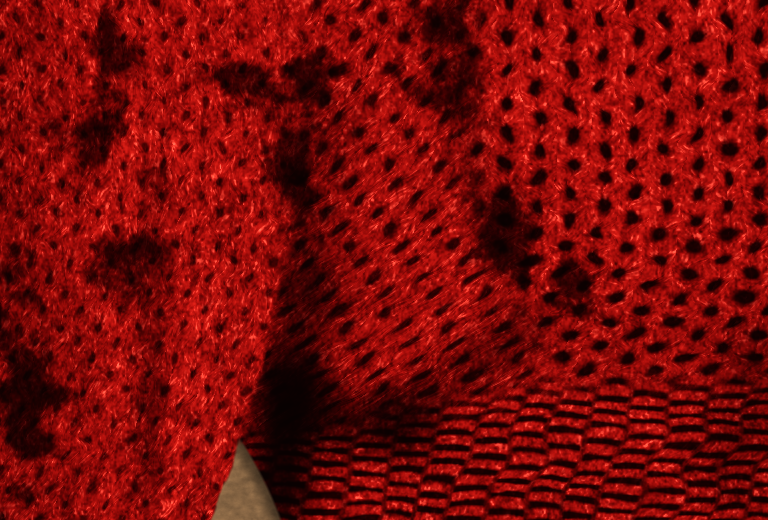
Reproduce this texture procedurally as a WebGL 2 fragment shader.

```glsl
#version 300 es
precision highp float;
uniform vec2 u_resolution;
out vec4 outColor;

const vec3 SKIN = vec3(0.56, 0.42, 0.28);
// Worn dark patches: centre xy, radii zw
const vec4 PATCHES[11] = vec4[11](
  vec4(0.47, 0.83, 0.085, 0.06), vec4(0.60, 0.85, 0.045, 0.05),
  vec4(0.55, 0.70, 0.065, 0.06), vec4(0.575, 0.57, 0.035, 0.09),
  vec4(0.25, 0.50, 0.075, 0.07), vec4(0.16, 0.71, 0.08, 0.07),
  vec4(0.22, 0.92, 0.045, 0.13), vec4(0.86, 0.91, 0.075, 0.16),
  vec4(0.97, 0.54, 0.075, 0.08), vec4(1.10, 0.455, 0.06, 0.05),
  vec4(0.05, 0.25, 0.07, 0.20));

float hash(vec2 p) {
  vec3 q = fract(vec3(p.xyx) * 0.1031);
  q += dot(q, q.yzx + 33.33);
  return fract((q.x + q.y) * q.z);
}

float noise(vec2 p) {
  vec2 i = floor(p), f = fract(p);
  f = f * f * (3.0 - 2.0 * f);
  return mix(mix(hash(i), hash(i + vec2(1, 0)), f.x),
             mix(hash(i + vec2(0, 1)), hash(i + vec2(1, 1)), f.x), f.y);
}

float fbm(vec2 p) {
  float sum = 0.0, amp = 0.53;
  for (int i = 0; i < 4; i++) {
    sum += amp * noise(p);
    p = mat2(1.6, 1.2, -1.2, 1.6) * p + 17.0;
    amp *= 0.5;
  }
  return sum;
}

// Distance to the nearest hole of a staggered lattice
float holeDistance(vec2 uv, vec2 stretch) {
  vec2 a = fract(uv) - 0.5;
  vec2 b = fract(uv + 0.5) - 0.5;
  return min(length(a * stretch), length(b * stretch));
}

// Yarn brightness: x is the body, y the glint
vec2 yarn(float body, vec2 fibreUv) {
  float ply = noise(fibreUv);
  float fine = noise(fibreUv * 2.1 + 31.0);
  float tone = body * (0.35 + 0.65 * ply + 0.5 * fine);
  return vec2(tone, body * smoothstep(0.60, 0.86, 0.55 * ply + 0.45 * fine));
}

vec2 knit(vec2 uv, vec2 stretch, float holeSize, float depth) {
  vec2 wobble = vec2(noise(uv * 2.3), noise(uv * 2.3 + 40.0)) - 0.5;
  uv += 0.2 * wobble;
  float d = holeDistance(uv, stretch);
  float body = 0.7 * smoothstep(holeSize * 0.55, holeSize * 1.4, d);
  body += 0.3 * smoothstep(holeSize, 0.6, d);
  float side = sign(fract(uv.x * 2.0) - 0.5);
  return yarn(mix(1.0 - depth, 1.0, body), vec2(uv.x * 14.0 + side * uv.y * 3.0, uv.y * 5.0));
}

// Stretched stitches: short bars in offset columns
vec2 ladder(vec2 uv) {
  uv += 0.5 * (vec2(noise(uv * 0.5), noise(uv * 0.6 + 9.0)) - 0.5);
  float column = floor(uv.x);
  float x = abs(fract(uv.x) - 0.5);
  float y = abs(fract(uv.y + 0.5 * mod(column, 2.0) + 0.3 * x * x) - 0.5);
  float bar = 1.0 - smoothstep(0.14, 0.42, y + 0.16 * (noise(uv * 2.5) - 0.5));
  float seam = smoothstep(0.38, 0.5, x);
  return yarn(mix(0.07 + 1.0 * bar, 0.4, seam), vec2(uv.x * 8.0, uv.y * 3.0 + uv.x));
}

float fold(vec2 p, vec2 a, vec2 b, float width) {
  vec2 ab = b - a;
  float t = clamp(dot(p - a, ab) / dot(ab, ab), 0.0, 1.0);
  return 1.0 - smoothstep(0.15, 1.5, length(p - a - ab * t) / width);
}

float patchLight(vec2 p, float rough) {
  float light = 1.0;
  for (int i = 0; i < 11; i++) {
    float d = length((p - PATCHES[i].xy) / PATCHES[i].zw) + (rough - 0.5) * 2.4;
    light *= mix(0.2, 1.0, smoothstep(0.3, 1.3, d));
  }
  return light;
}

void main() {
  vec2 p = gl_FragCoord.xy / u_resolution.y;
  float rough = fbm(p * 21.0);
  float broad = fbm(p * 6.0 + 3.0);

  // Three knit panels and the ladder below them
  vec2 leftUv = vec2((p.x - 0.4 * p.y + 0.25 * p.y * p.y) / 0.078, p.y / 0.062);
  vec2 midUv = vec2((p.x - 1.5 * p.y + 0.6 * p.y * p.y) / 0.098, p.y / 0.062);
  float sag = max(0.65 - p.y, 0.0);
  vec2 rightUv = vec2((p.x + 0.7 * sag * sag) / 0.122, 26.0 * p.y - 6.0 * p.y * p.y);
  vec2 ladderUv = vec2((p.x - 0.3 * p.y) / 0.072, (p.y + 0.05 * (p.x - 1.0)) / 0.029);
  vec2 left = knit(leftUv, vec2(2.0, 1.1), 0.17, 0.75);
  vec2 mid = knit(midUv, vec2(2.1, 1.0), 0.23, 0.85) * vec2(0.95, 1.0);
  vec2 right = knit(rightUv, vec2(mix(1.9, 3.0, smoothstep(0.40, 0.85, p.y)), 1.0), 0.27, 0.94);

  float seam = 0.91 + 0.45 * max(0.6 - p.y, 0.0);
  vec2 cloth = mix(mid, right, smoothstep(seam - 0.05, seam + 0.05, p.x));
  float ladderTop = 0.17 + 0.09 * smoothstep(0.7, 1.2, p.x) + 0.16 * (broad - 0.5);
  float ladderMask = 1.0 - smoothstep(ladderTop - 0.03, ladderTop + 0.06, p.y);
  cloth = mix(cloth, ladder(ladderUv), ladderMask);

  // Deep folds in the right cloth
  float shade = 1.0 - 0.93 * fold(p, vec2(0.56, 0.26), vec2(0.535, 0.05), 0.085);
  shade *= 1.0 - 0.6 * fold(p, vec2(0.58, 0.45), vec2(0.56, 0.26), 0.07);
  shade *= 1.0 - 0.72 * fold(p, vec2(0.58, 0.20), vec2(0.77, 0.18), 0.08);
  shade *= 1.0 - 0.5 * fold(p, vec2(0.77, 0.20), vec2(1.00, 0.36), 0.065);
  shade *= 1.0 - 0.4 * fold(p, vec2(0.89, 0.78), vec2(0.96, 0.50), 0.05);
  shade *= 1.0 - 0.4 * fold(p, vec2(0.62, 0.75), vec2(0.61, 0.42), 0.08);
  shade *= 1.0 - 0.4 * fold(p, vec2(1.46, 0.30), vec2(1.42, 0.08), 0.09);
  shade *= mix(0.88, 1.0, smoothstep(0.15, 0.6, p.y));

  // Left panel overlaps along a curved edge
  float edge = 0.405 + 0.40 * p.y - 0.26 * p.y * p.y + 0.012 * (rough - 0.5);
  float softness = 0.008 + 0.08 * smoothstep(0.4, 0.8, p.y);
  float leftMask = 1.0 - smoothstep(edge - softness, edge + softness, p.x);
  float leftShade = 1.0 - 0.5 * fold(p, vec2(0.30, 0.66), vec2(0.28, 0.05), 0.04);
  leftShade *= mix(0.58, 1.0, smoothstep(0.02, 0.28, p.x));
  leftShade *= mix(0.85, 1.0, smoothstep(0.1, 0.4, p.y));
  leftShade *= 0.5 + 1.1 * fbm(p * vec2(38.0, 21.0));
  cloth = mix(cloth * shade, left * leftShade, leftMask);

  // Crisp fuzz, then a red ramp with warm glints
  cloth *= patchLight(p, rough) * (0.78 + 0.5 * broad);
  float grain = 0.6 * noise(p * vec2(190.0, 130.0)) + 0.4 * noise(p * 260.0 + 7.0) - 0.5;
  float tone = cloth.x * (0.81 + 0.95 * grain);
  tone = 0.03 + 0.92 * (1.0 - exp(-1.6 * max(tone, 0.0)));
  vec3 color = vec3(tone, 0.004 + 0.18 * tone * tone * tone, 0.005 + 0.13 * tone * tone * tone);
  color += vec3(0.24, 0.22, 0.17) * cloth.y * max(0.6 + 1.8 * grain, 0.0);

  // Bare wedge at the bottom
  float wedgeRight = 0.54 - 0.36 * p.y - 0.9 * p.y * p.y;
  float wedge = smoothstep(-0.004, 0.004, min(p.x - edge, wedgeRight - p.x));
  vec3 skin = SKIN * (0.75 + 0.4 * fbm(p * vec2(70.0, 90.0)));
  skin *= 0.55 + 0.45 * smoothstep(0.0, 0.04, wedgeRight - p.x);
  color = mix(color, skin, wedge * (1.0 - smoothstep(0.14, 0.165, p.y)));
  outColor = vec4(color, 1.0);
}
```
